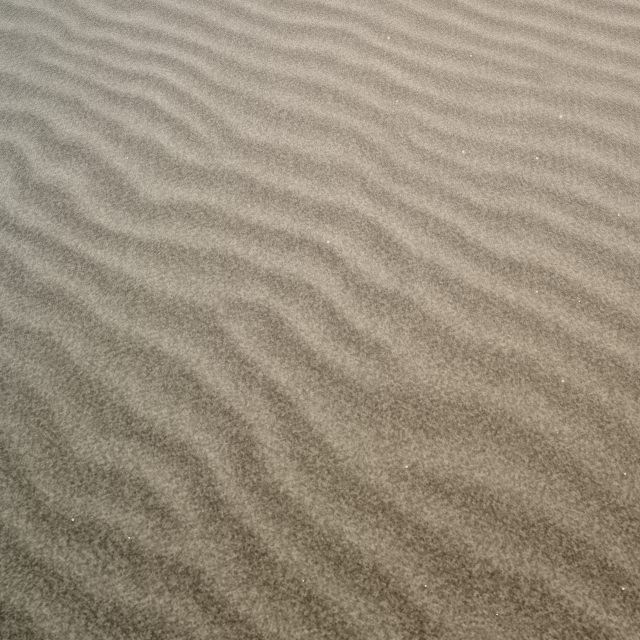
Reproduce this texture procedurally as a three.js fragment shader.

```glsl
// Wind-rippled sand seen at a slant, finer towards the top, with grain and glints.
varying vec2 vUv;

const vec3 NEAR_SAND = vec3(0.535, 0.470, 0.375);
const vec3 FAR_SAND = vec3(0.720, 0.665, 0.605);
const vec3 COOL_TINT = vec3(-0.050, -0.010, 0.005);
const vec3 GLINT_COLOR = vec3(0.92, 0.90, 0.87);
const vec2 VANISHING_POINT = vec2(-1.4, 1.6); // where the ripple lines meet
const float RIPPLE_COUNT = 30.6;
const float RIPPLE_POWER = 0.35;              // how fast ripples shrink with distance
const float RIPPLE_CONTRAST = 0.105;
const float GRAIN_SCALE = 350.0;
const float NEAR_GRAIN = 0.31;
const float FAR_GRAIN = 0.17;
const float GLINT_CELLS = 14.0;
const float GLINT_CHANCE = 0.11;
const int FORK_COUNT = 10;
const float TAU = 6.28318;

float hash(vec2 p) {
  return fract(sin(dot(p, vec2(127.1, 311.7))) * 43758.5453);
}

vec2 hash2(vec2 p) {
  return vec2(hash(p), hash(p + 37.3));
}

float noise(vec2 p) {
  vec2 i = floor(p);
  vec2 f = fract(p);
  f = f * f * (3.0 - 2.0 * f);
  return mix(mix(hash(i), hash(i + vec2(1.0, 0.0)), f.x),
             mix(hash(i + vec2(0.0, 1.0)), hash(i + 1.0), f.x), f.y);
}

vec2 rotate(vec2 p, float angle) {
  float c = cos(angle);
  float s = sin(angle);
  return vec2(c * p.x - s * p.y, s * p.x + c * p.y);
}

// Ground coordinates whose unit shrinks evenly towards the horizon
vec2 groundPoint(vec2 p) {
  float depth = VANISHING_POINT.y - p.y;
  return vec2((p.x - 0.5) / depth, -log(depth));
}

// Crest height 0..1: long slope above each crest, short one below
float ripples(vec2 p, vec2 ground) {
  float fan = (p.x - VANISHING_POINT.x) / (VANISHING_POINT.y - p.y);
  float phase = RIPPLE_COUNT * pow(fan, RIPPLE_POWER);
  float wander = mix(1.25, 0.75, smoothstep(0.3, 1.6, p.x + p.y));
  phase += wander * (0.95 * noise(ground * 5.0 + 3.7) + 0.36 * noise(ground * 14.0 + 9.1));

  // Forks: each adds one ripple on one side of its centre
  float fade = 1.0;
  float turn = 1.0;
  for (int i = 0; i < FORK_COUNT; i++) {
    vec2 d = p - hash2(vec2(float(i) * 3.1, 5.7));
    phase += turn * atan(d.y, d.x) / TAU;
    fade *= smoothstep(0.0, 0.035, length(d));
    turn = -turn;
  }

  float f = fract(phase);
  float crest = max(1.0 - smoothstep(0.0, 0.58, f), smoothstep(0.66, 1.0, f));
  float strength = mix(0.6, 1.2, noise(ground * 6.0 + 21.0));
  return mix(0.36, crest, fade * strength);
}

// Two sizes of grain, centred on zero
float grain(vec2 ground) {
  vec2 g = ground * GRAIN_SCALE;
  float coarse = noise(rotate(g, 0.5)) - 0.5;
  float fine = noise(rotate(g, 1.3) * 1.8 + 17.0) - 0.5;
  return 0.65 * coarse + 0.6 * fine;
}

// Sparse bright specks, one at most per cell
float glints(vec2 p) {
  vec2 cell = floor(p * GLINT_CELLS);
  vec2 center = (cell + 0.1 + 0.8 * hash2(cell + 4.0)) / GLINT_CELLS;
  float radius = mix(0.0018, 0.0034, hash(cell + 8.0));
  float shown = step(hash(cell + 12.0), GLINT_CHANCE);
  return shown * (1.0 - smoothstep(0.3 * radius, radius, length(p - center)));
}

void main() {
  vec2 p = vUv;
  vec2 ground = groundPoint(p);

  // Broad light: paler far away, cooler at the left, dim in the corners
  vec3 color = mix(NEAR_SAND, FAR_SAND, smoothstep(-0.1, 1.05, p.y));
  color += COOL_TINT * (1.0 - p.x) * (1.0 - p.x);
  vec2 fromLight = p - vec2(0.6, 0.62);
  color *= 1.0 - 0.24 * dot(fromLight, fromLight);

  // Ripples and faint mottling
  float crest = ripples(p, ground);
  color += RIPPLE_CONTRAST * (crest - 0.34) * vec3(1.0, 1.0, 0.98);
  color += 0.025 * (noise(ground * 30.0) - 0.5);

  // Grain, calmer on the crests
  float grainAmount = mix(NEAR_GRAIN, FAR_GRAIN, p.y) * mix(1.05, 0.85, crest);
  color += grain(ground) * grainAmount * vec3(1.0, 0.98, 0.94);

  color = mix(color, GLINT_COLOR, 0.85 * glints(p));
  gl_FragColor = vec4(clamp(color, 0.0, 1.0), 1.0);
}
```
